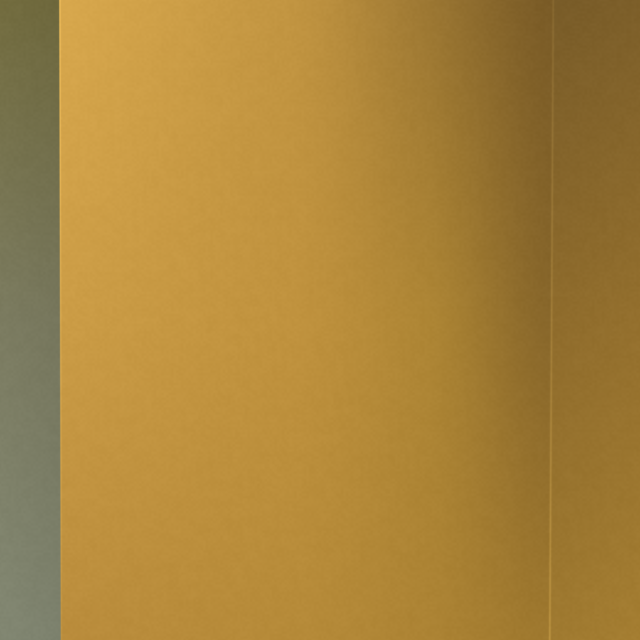
Reproduce this texture procedurally as a three.js fragment shader.

```glsl
// Ochre wall panel lit from the left, between a grey-green strip and a shaded side wall.
varying vec2 vUv;

float hash(vec2 p) {
  return fract(sin(dot(p, vec2(127.1, 311.7))) * 43758.5453);
}

float valueNoise(vec2 p) {
  vec2 cell = floor(p);
  vec2 f = fract(p);
  f = f * f * (3.0 - 2.0 * f);
  float low = mix(hash(cell), hash(cell + vec2(1.0, 0.0)), f.x);
  float high = mix(hash(cell + vec2(0.0, 1.0)), hash(cell + vec2(1.0, 1.0)), f.x);
  return mix(low, high, f.y);
}

// Blend three heights: bottom, middle and top
vec3 verticalRamp(float y, vec3 bottom, vec3 middle, vec3 top) {
  vec3 color = mix(bottom, middle, clamp(y * 2.0, 0.0, 1.0));
  return mix(color, top, clamp(y * 2.0 - 1.0, 0.0, 1.0));
}

// Soft line centred on a given distance of zero
float softLine(float d, float width) {
  return exp(-d * d / (width * width));
}

vec3 stripColor(vec2 p) {
  vec3 color = verticalRamp(p.y, vec3(0.50, 0.52, 0.44),
    vec3(0.475, 0.475, 0.37), vec3(0.44, 0.415, 0.24));
  return color * (1.02 - 0.5 * p.x);
}

vec3 panelColor(vec2 p) {
  vec3 lit = verticalRamp(p.y, vec3(0.73, 0.55, 0.235),
    vec3(0.80, 0.615, 0.275), vec3(0.855, 0.665, 0.305));
  vec3 center = verticalRamp(p.y, vec3(0.71, 0.54, 0.22),
    vec3(0.75, 0.57, 0.24), vec3(0.75, 0.575, 0.25));
  vec3 turning = verticalRamp(p.y, vec3(0.67, 0.51, 0.20),
    vec3(0.67, 0.515, 0.20), vec3(0.59, 0.45, 0.19));
  vec3 shaded = verticalRamp(p.y, vec3(0.62, 0.47, 0.18),
    vec3(0.53, 0.40, 0.165), vec3(0.475, 0.355, 0.15));
  vec3 color = mix(lit, center, smoothstep(0.0, 0.56, p.x));
  color = mix(color, turning, smoothstep(0.44, 0.74, p.x));
  return mix(color, shaded, smoothstep(0.66, 0.88, p.x));
}

vec3 sideWallColor(vec2 p) {
  vec3 color = verticalRamp(p.y, vec3(0.635, 0.485, 0.19),
    vec3(0.57, 0.43, 0.175), vec3(0.48, 0.365, 0.16));
  return color * (1.0 + 0.25 * (p.x - 0.93));
}

void main() {
  vec2 p = vUv;
  float leftEdge = mix(0.0950, 0.0925, p.y);
  float seam = mix(0.8590, 0.8645, p.y);

  // Three surfaces
  vec3 color = mix(stripColor(p), panelColor(p),
    smoothstep(-0.0015, 0.0015, p.x - leftEdge));
  color = mix(color, sideWallColor(p), smoothstep(-0.002, 0.002, p.x - seam));

  // Bright rim and fine corner seam
  float rim = softLine(p.x - leftEdge - 0.001, 0.0015);
  color += vec3(0.09, 0.08, 0.05) * rim * mix(0.3, 1.0, p.y);
  float corner = softLine(p.x - seam, 0.0018);
  color += vec3(0.10, 0.09, 0.06) * corner * mix(1.0, 0.5, p.y);

  // Faint mottling and grain
  float mottle = valueNoise(p * 70.0) - 0.5;
  float grain = valueNoise(p * 260.0) - 0.5;
  color += 0.008 * mottle + 0.014 * grain;

  gl_FragColor = vec4(color, 1.0);
}
```
